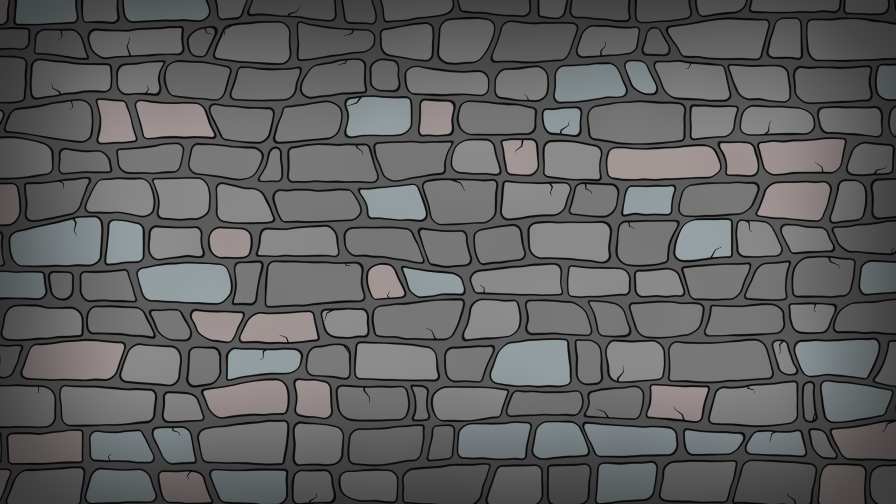
Write a Shadertoy shader that draws this texture.

```glsl
// Cartoon stone wall: uneven courses of rounded, ink-outlined stones in dark mortar.
// Each stone is a rounded box between shared wavy beds and slanted, bowed joints;
// a few stones carry cracks, and a soft vignette darkens the rim of the wall.

#define COURSE_H 0.080      // height of one course
#define STONE_W 0.128       // mean stone width
#define JITTER 0.39         // joint shift, share of stone width
#define BED_WAVE 0.36       // bed waviness, share of course height
#define GAP 0.0062          // half width of the mortar
#define INK_WIDTH 0.0036    // outline thickness
#define CRACKED 0.27        // share of cracked stones
#define BLUE_SHARE 0.19
#define PINK_SHARE 0.14
#define RIM_WIDTH 0.30      // reach of the vignette
#define RIM_LIGHT 0.43      // light left in the corners

const vec3 LIGHT_GREY = vec3(0.540);
const vec3 DARK_GREY = vec3(0.468);
const vec3 BLUE = vec3(0.575, 0.618, 0.632);
const vec3 PINK = vec3(0.625, 0.580, 0.575);
const vec3 MORTAR = vec3(0.355);
const vec3 INK = vec3(0.045);

float hash(vec2 c) {
    return fract(sin(dot(c, vec2(127.1, 311.7))) * 43758.5453);
}

float noise(vec2 p) {
    vec2 i = floor(p), f = fract(p);
    f = f * f * (3.0 - 2.0 * f);
    return mix(mix(hash(i), hash(i + vec2(1, 0)), f.x),
               mix(hash(i + vec2(0, 1)), hash(i + vec2(1, 1)), f.x), f.y);
}

vec2 wobble(vec2 p) {
    return vec2(noise(p), noise(p + 53.0)) - 0.5;
}

float courseShift(float row) {
    return hash(vec2(row, 91.0));
}

// Height of the mortar bed under a course
float bed(float row, float x) {
    return (row + BED_WAVE * (noise(vec2(x * 5.5, row * 7.0)) - 0.5)) * COURSE_H;
}

// Position of the joint left of a stone; v runs from -1 to 1 up the course
float joint(vec2 id, float v) {
    float slant = 2.0 * hash(id + 3.1) - 1.0;
    float bow = 2.0 * hash(id + 7.7) - 1.0;
    float x = id.x + courseShift(id.y) + JITTER * (2.0 * hash(id) - 1.0);
    return x * STONE_W + 0.019 * slant * abs(slant) * v
         + 0.016 * bow * bow * bow * (1.0 - v * v);
}

// Signed distance to one stone, negative inside
float stone(vec2 p, vec2 id) {
    vec2 seed = 40.0 * vec2(hash(id + 1.3), hash(id + 2.9));
    p += 0.007 * wobble(p * 13.0 + seed) + 0.0024 * wobble(p * 48.0 + seed);
    float low = bed(id.y, p.x), high = bed(id.y + 1.0, p.x);
    float v = clamp(2.0 * (p.y - low) / (high - low) - 1.0, -1.2, 1.2);
    float left = joint(id, v), right = joint(id + vec2(1, 0), v);

    vec2 halfSize = 0.5 * vec2(right - left, high - low) - GAP;
    vec2 q = p - 0.5 * vec2(left + right, low + high);
    float corner = mix(0.005, 0.024, hash(id + 0.37 * sign(q)));
    corner = max(min(corner, min(halfSize.x, halfSize.y)), 0.0);
    q = abs(q) - halfSize + corner;
    return length(max(q, 0.0)) + min(max(q.x, q.y), 0.0) - corner;
}

// Distance to a tapering, kinked crack that starts at the top or bottom edge
float crack(vec2 p, vec2 id) {
    float side = step(0.4, hash(id + 4.4));
    float x = mix(joint(id, 0.0), joint(id + vec2(1, 0), 0.0), mix(0.2, 0.8, hash(id + 5.2)));
    vec2 dir = normalize(vec2(2.0 * hash(id + 6.6) - 1.0, 0.7 * (1.0 - 2.0 * side)));
    float len = mix(0.022, 0.048, hash(id + 8.1));
    vec2 rel = p - vec2(x, bed(id.y + side, x));
    float along = dot(rel, dir) / len;
    float t = clamp(along, 0.0, 1.0);
    float kink = 0.012 * (abs(fract(along * 1.3 + hash(id + 9.5)) - 0.5) - 0.25);
    float across = dot(rel, vec2(-dir.y, dir.x)) + kink;
    return length(vec2((along - t) * len, across)) - 0.0024 * (1.0 - t);
}

vec3 stoneColour(vec2 id) {
    float pick = hash(id + 11.9);
    if (pick < BLUE_SHARE) return BLUE;
    if (pick < BLUE_SHARE + PINK_SHARE) return PINK;
    return hash(id + 13.7) < 0.52 ? LIGHT_GREY : DARK_GREY;
}

void mainImage(out vec4 fragColor, in vec2 fragCoord) {
    vec2 p = fragCoord / iResolution.y;
    float soft = 0.75 / iResolution.y;

    // Nearest stone among the neighbouring cells
    float d = 1.0;
    vec2 id = vec2(0.0);
    for (int j = -1; j <= 1; j++) {
        float row = floor(p.y / COURSE_H) + float(j);
        float column = floor(p.x / STONE_W - courseShift(row));
        for (int i = -1; i <= 1; i++) {
            vec2 cell = vec2(column + float(i), row);
            float cellDist = stone(p, cell);
            if (cellDist < d) { d = cellDist; id = cell; }
        }
    }

    // Fill, cracks and outline
    float inside = smoothstep(soft, -soft, d);
    float shade = 1.0 + 0.05 * (noise(p * 11.0 + id * 3.7) - 0.5);
    vec3 colour = mix(MORTAR, stoneColour(id) * shade, inside);
    if (hash(id + 15.3) < CRACKED)
        colour = mix(colour, INK, inside * smoothstep(soft, -soft, crack(p, id)));
    float pen = 0.5 * INK_WIDTH * mix(0.75, 1.25, noise(p * 30.0));
    colour = mix(colour, INK, smoothstep(soft, -soft, abs(d) - pen));

    // Vignette
    vec2 centre = 0.5 * iResolution.xy / iResolution.y;
    vec2 rim = max(abs(p - centre) - centre + RIM_WIDTH, 0.0) / RIM_WIDTH;
    colour *= mix(1.0, RIM_LIGHT, smoothstep(0.0, 1.4, length(rim)));
    fragColor = vec4(colour, 1.0);
}
```
